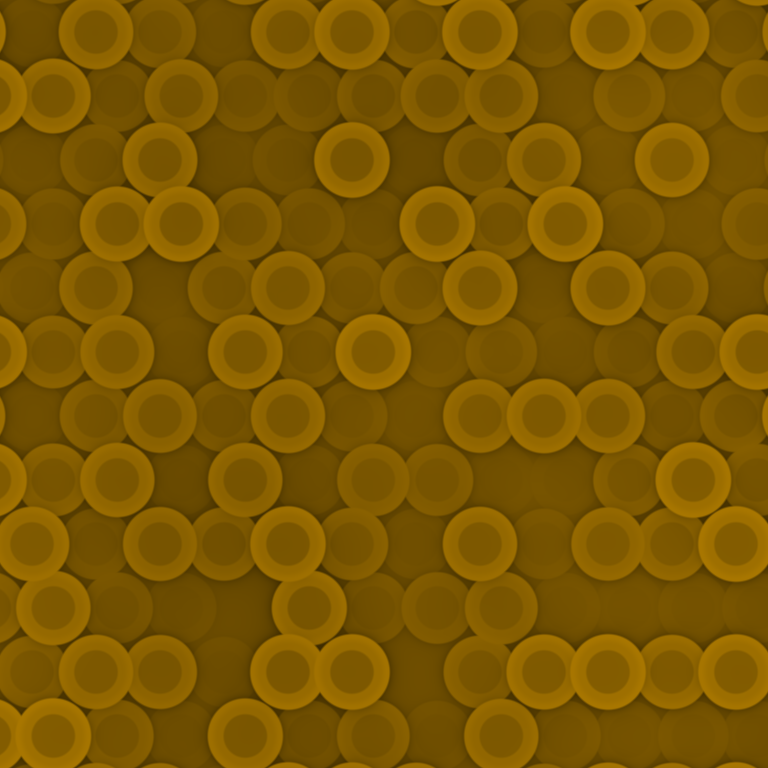
Reproduce this pattern procedurally as a WebGL 2 fragment shader.

```glsl
#version 300 es
precision highp float;
// Staggered rows of overlapping round studs in dark amber, seen from above.
// Each stud has a random height: taller ones are brighter, a little wider,
// cover their neighbours and cast a soft contact shadow on what lies below.

uniform vec2 u_resolution;
out vec4 fragColor;

const float ROWS = 12.0;
const float ROW_SHIFT = 1.0 / 3.0;
const float CORE_RADIUS = 0.34;
const float FLOOR_TONE = 0.462;
const vec3 AMBER = vec3(1.0, 0.705, 0.0);
const int COUNT = 9;

struct Stud {
    float dist;    // distance from the centre, in cells
    float radius;
    float height;  // 0 = flush with the floor, 1 = tallest
    float cover;   // antialiased coverage
};

float hash(vec2 p) {
    vec3 q = fract(p.xyx * 0.1031);
    q += dot(q, q.yzx + 33.33);
    return fract((q.x + q.y) * q.z);
}

float valueNoise(vec2 p) {
    vec2 i = floor(p);
    vec2 f = smoothstep(0.0, 1.0, p - i);
    float low = mix(hash(i), hash(i + vec2(1, 0)), f.x);
    float high = mix(hash(i + vec2(0, 1)), hash(i + vec2(1, 1)), f.x);
    return mix(low, high, f.y);
}

// Stud of the given row, some columns away from the one nearest to p
Stud studAt(vec2 p, float row, float column, float soft) {
    float shift = ROW_SHIFT * (1.0 - mod(row, 2.0));
    vec2 cell = vec2(floor(p.x - shift) + column, row);
    Stud s;
    s.dist = length(p - cell - vec2(0.5 + shift, 0.5));
    s.height = smoothstep(0.02, 0.95, hash(cell + 71.0));
    s.radius = 0.55 + 0.042 * s.height;
    s.cover = 1.0 - smoothstep(-soft, soft, s.dist - s.radius);
    return s;
}

// Tone of a stud's top: sunken core, lighter ring, bright rim
float studTone(Stud s, float ambient, float soft) {
    float ring = smoothstep(-soft, soft, s.dist - CORE_RADIUS);
    float rim = smoothstep(0.72, 0.95, s.dist / s.radius);
    float core = 0.03 * s.height + 0.012 * s.dist;
    float raised = 0.012 + 0.125 * s.height + 0.04 * s.height * rim;
    return ambient + mix(core, raised, ring);
}

// Darkening that a stud casts on a surface lying below it by drop
float shadow(Stud s, float drop) {
    float gap = max(s.dist - s.radius, 0.0);
    float contact = 0.22 * exp(-gap / 0.06);
    float wide = 0.09 * exp(-gap / 0.28);
    return 1.0 - sqrt(drop) * (contact + wide);
}

// Light left at a given height after all taller studs cover and shade it:
// x = share not covered, y = shade
vec2 lightAt(Stud studs[COUNT], float height) {
    vec2 light = vec2(1.0);
    for (int i = 0; i < COUNT; i++) {
        if (studs[i].height > height) {
            light.x *= 1.0 - studs[i].cover;
            light.y *= shadow(studs[i], studs[i].height - height);
        }
    }
    return light;
}

void main() {
    float scale = ROWS / u_resolution.y;
    vec2 p = gl_FragCoord.xy * scale;
    float soft = max(0.022, 0.75 * scale);

    Stud studs[COUNT];
    for (int i = 0; i < COUNT; i++) {
        float row = floor(p.y) + float(i / 3 - 1);
        studs[i] = studAt(p, row, float(i % 3 - 1), soft);
    }

    // Floor with broad, slow changes of light
    float ambient = FLOOR_TONE + 0.06 * (valueNoise(p * 0.3 + 5.0) - 0.5);
    vec2 light = lightAt(studs, 0.0);
    float tone = ambient * light.x * light.y;

    // Visible part of every stud, shaded by the taller ones
    for (int i = 0; i < COUNT; i++) {
        if (studs[i].height > 0.0) {
            light = lightAt(studs, studs[i].height);
            tone += studTone(studs[i], ambient, soft) * studs[i].cover * light.x * light.y;
        }
    }
    fragColor = vec4(AMBER * tone, 1.0);
}
```
